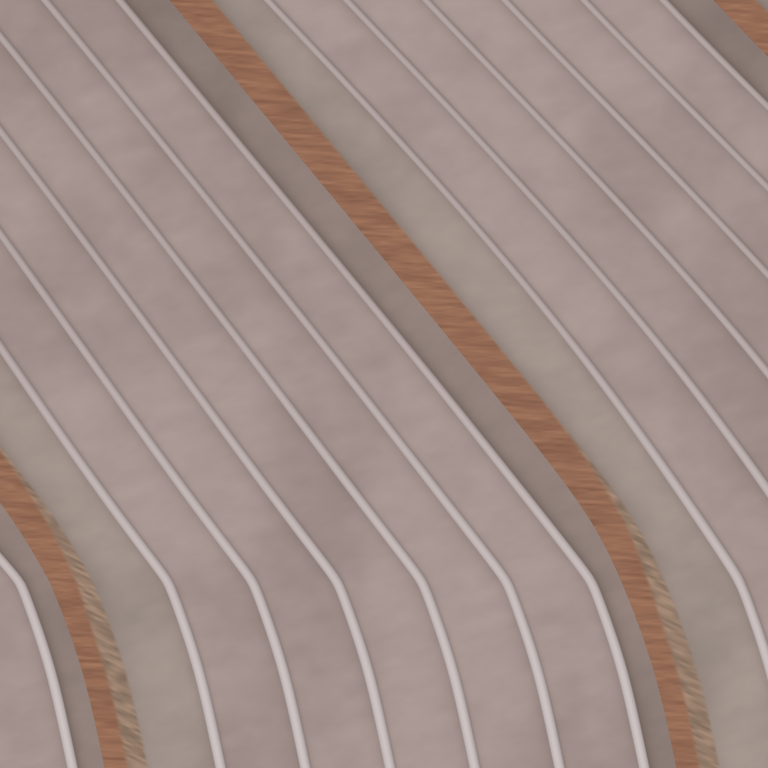
A three.js fragment shader for this pattern:

```glsl
// Curved pale panels carrying raised cords, parted by ribbons of grained wood.
// Soft hinges bend one guide curve; panels repeat sideways along it, and each
// cord is shaded by its signed distance, over a mottled mauve-grey cloth.
varying vec2 vUv;

const vec3 CLOTH = vec3(0.650, 0.582, 0.565);
const vec3 CLOTH_DARK = vec3(0.575, 0.507, 0.490);
const vec3 BORDER_LEFT = vec3(0.560, 0.495, 0.472);
const vec3 BORDER_RIGHT = vec3(0.625, 0.572, 0.540);
const vec3 CORD_DIM = vec3(0.690, 0.635, 0.625);
const vec3 CORD_BRIGHT = vec3(0.785, 0.745, 0.740);
const vec3 SHADOW = vec3(0.400, 0.345, 0.320);
const vec3 WOOD_DARK = vec3(0.490, 0.345, 0.275);
const vec3 WOOD_LIGHT = vec3(0.665, 0.485, 0.385);
const vec3 WOOD_SIDE = vec3(0.585, 0.490, 0.420);
const float CORDS = 5.0;         // gaps between cords on one panel
const float WOOD_WIDTH = 0.056;
const float EDGE = 0.0013;       // smoothing width

float hash(vec2 p) {
  vec3 q = fract(p.xyx * 0.1031);
  q += dot(q, q.yzx + 33.33);
  return fract((q.x + q.y) * q.z);
}

float noise(vec2 p) {
  vec2 i = floor(p), f = fract(p);
  f = f * f * (3.0 - 2.0 * f);
  return mix(mix(hash(i), hash(i + vec2(1.0, 0.0)), f.x),
             mix(hash(i + vec2(0.0, 1.0)), hash(i + 1.0), f.x), f.y);
}

float fbm(vec2 p) {
  float sum = 0.0, amp = 0.5;
  for (int i = 0; i < 5; i++) {
    sum += amp * noise(p);
    p = p * 2.03 + 17.7;
    amp *= 0.5;
  }
  return sum;
}

// Zero before the bend, rising with slope one after it.
float hinge(float x, float softness) {
  return 0.5 * (x + sqrt(x * x + softness * softness));
}

// Both curves give x for a depth t measured down from the top.
float cordCurve(float t) {
  return 0.156 + 0.83 * t - 0.04 * hinge(t - 0.477, 0.1)
       - 0.42 * hinge(t - 0.757, 0.012) - 0.17 * hinge(t - 0.866, 0.06);
}

float woodCurve(float t) {
  return 0.222 + 0.83 * t - 0.45 * hinge(t - 0.685, 0.07) - 0.20 * hinge(t - 0.872, 0.08);
}

vec3 woodColor(vec2 p, float across, float t) {
  float grain = 0.65 * noise(vec2(p.x * 26.0, p.y * 240.0 + p.x * 14.0))
              + 0.35 * noise(vec2(p.x * 70.0, p.y * 420.0));
  vec3 face = mix(WOOD_DARK, WOOD_LIGHT, 0.12 + 0.8 * grain);
  float slant = noise(vec2((p.x - p.y) * 45.0, (p.x * 0.5 + p.y) * 260.0));
  float split = mix(1.0, 0.54, smoothstep(0.50, 0.85, t));
  return mix(face, WOOD_SIDE * (0.86 + 0.26 * slant),
             smoothstep(split - 0.07, split + 0.07, across));
}

void main() {
  vec2 p = vUv;
  float t = 1.0 - p.y;

  // Panel layout: cords fill the first part of each period, wood the rest.
  float d = p.x - cordCurve(t);
  float gap = 0.193 + 0.028 * sin(3.14159 * clamp(t / 0.76, 0.0, 1.0));
  float spacing = 0.097 + 0.0133 * smoothstep(0.0, 0.75, t) + 0.006 * step(0.5 * gap, d);
  float span = CORDS * spacing;
  float period = span + gap;
  float panel = floor((d + span) / period);
  float q = d + span - panel * period;
  float woodX = p.x - woodCurve(t) - panel * period;

  // Mottled cloth, with border strips on either side of the wood
  float stain = smoothstep(0.42, 0.75, fbm(p * 5.0 + 3.0));
  float fibre = fbm(vec2(p.x + p.y * 0.4, p.y - p.x * 0.3) * vec2(28.0, 55.0));
  vec3 color = mix(CLOTH * 1.02, CLOTH_DARK, 0.55 * stain);
  vec3 border = mix(BORDER_LEFT, BORDER_RIGHT, smoothstep(0.0, WOOD_WIDTH, woodX));
  float fade = 1.0 - 0.6 * smoothstep(period - 0.04, period, q);
  color = mix(color, border * (1.03 - 0.08 * stain), smoothstep(span, span + 0.008, q) * fade);
  color *= 0.965 + 0.07 * fibre;

  // Wood ribbon and the soft shade along its right edge
  float shade = step(0.0, woodX) * exp(-max(woodX - WOOD_WIDTH, 0.0) / 0.014);
  color = mix(color, SHADOW, 0.38 * shade * (1.0 - 0.6 * smoothstep(0.55, 0.9, t)));
  float wood = smoothstep(-EDGE, EDGE, woodX)
             * (1.0 - smoothstep(-0.003, 0.003, woodX - WOOD_WIDTH));
  color = mix(color, woodColor(p, woodX / WOOD_WIDTH, t), wood);

  // Signed distance to the nearest cord, square to its direction
  float index = clamp(floor(q / spacing + 0.5), 0.0, CORDS);
  float offset = q - index * spacing;
  if (abs(q - period) < abs(offset)) offset = q - period;
  float slope = (cordCurve(t + 0.002) - cordCurve(t - 0.002)) / 0.004;
  float l = offset * inversesqrt(1.0 + slope * slope);
  float lastCord = step(CORDS - 0.5, index) * step(q, span + 0.5 * gap);

  // Cord shadows, thin on the right and broad on the left, then the cord
  float low = smoothstep(0.25, 0.95, t);
  float radius = mix(0.0047, 0.0067, low);
  float rightShade = exp(-max(l - radius, 0.0) / mix(0.0022, 0.006, lastCord));
  float leftShade = exp(-max(-l - radius, 0.0) / 0.008);
  float cordShade = l > 0.0 ? rightShade * mix(0.48, 0.72, lastCord) : leftShade * 0.26;
  color = mix(color, SHADOW, cordShade);
  float r = (l + 0.0008) / radius;
  vec3 cord = mix(CORD_DIM, CORD_BRIGHT, low) * (0.83 + 0.19 * max(1.0 - r * r, 0.0));
  color = mix(color, cord, 1.0 - smoothstep(radius - EDGE, radius + EDGE, abs(l)));
  gl_FragColor = vec4(color, 1.0);
}
```
